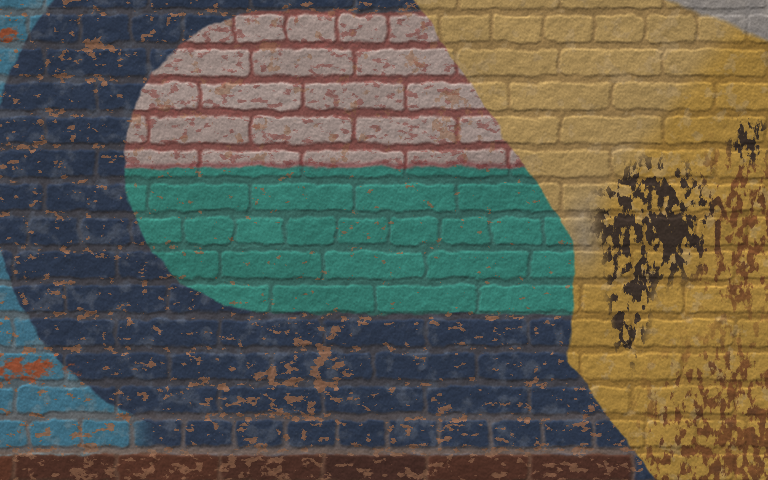
Write a Shadertoy shader that draws this texture.

```glsl
float hash(vec2 p) {
    vec3 q = fract(vec3(p.xyx) * 0.1031);
    q += dot(q, q.yzx + 33.33);
    return fract((q.x + q.y) * q.z);
}

float noise(vec2 p) {
    vec2 i = floor(p), f = fract(p);
    f = f * f * (3.0 - 2.0 * f);
    return mix(mix(hash(i), hash(i + vec2(1, 0)), f.x),
               mix(hash(i + vec2(0, 1)), hash(i + vec2(1, 1)), f.x), f.y);
}

float fbm(vec2 p) {
    float sum = 0.0, amp = 0.5;
    for (int i = 0; i < 5; i++) {
        sum += amp * noise(p);
        p = mat2(1.6, 1.2, -1.2, 1.6) * p + 7.3;
        amp *= 0.5;
    }
    return sum;
}

float fill(float d, float soft) { return smoothstep(soft, -soft, d); }

float blob(vec2 p, vec2 center, vec2 radius) {
    vec2 q = (p - center) / radius;
    return exp(-dot(q, q));
}

// Signed distance to the nearest brick; every sixth course is of short headers
float brickDistance(vec2 p, out vec2 id) {
    p += (vec2(fbm(p * 36.0), fbm(p * 36.0 + 40.0)) - 0.48) * 0.014;
    float pitch = 0.0703, row = floor((p.y - 0.024) / pitch);
    bool header = mod(row, 6.0) < 0.5;
    float width = header ? 0.107 : 0.2146;
    float stretcher = (row < 6.0 ? 0.094 : 0.029) + (mod(row, 2.0) < 0.5 ? 0.107 : 0.0);
    float x = (p.x - (header ? 0.06 : stretcher)) / width;
    float y = (p.y - 0.024) / pitch - row;
    id = vec2(floor(x), row);
    vec2 local = (vec2(fract(x), y) - 0.5) * vec2(width, pitch);
    vec2 q = abs(local) - vec2(width, pitch) * 0.5 + vec2(0.012, 0.016);
    return length(max(q, 0.0)) + min(max(q.x, q.y), 0.0) - 0.008;
}

float wallHeight(vec2 p) {
    vec2 id;
    float d = brickDistance(p, id);
    return smoothstep(0.004, -0.004, d) * 0.4 + fbm(p * 60.0) * 0.65 + noise(p * 240.0) * 0.10;
}

void mainImage(out vec4 fragColor, in vec2 fragCoord) {
    // Wall position in canvas heights, y measured down from the top
    vec2 p = fragCoord / iResolution.y;
    p.y = 1.0 - p.y;
    float soft = 0.0025 + 0.5 / iResolution.y;

    vec2 id;
    float brick = fill(brickDistance(p, id), 0.004);
    float tone = hash(id + 17.0);
    float coarse = fbm(p * 9.0), grit = fbm(p * 42.0 + 5.0);
    float chips = fbm(p * vec2(60.0, 95.0) + 21.0);
    float streak = fbm(p * vec2(85.0, 50.0) + 60.0);
    vec2 w = p + (vec2(fbm(p * 24.0), fbm(p * 24.0 + 30.0)) - 0.48) * 0.018;

    // Navy disc over a light blue ground
    vec3 navy = mix(vec3(0.255, 0.25, 0.27), vec3(0.175, 0.21, 0.275), brick);
    navy = mix(navy, vec3(0.31, 0.33, 0.37), smoothstep(0.48, 0.75, grit) * 0.6);
    vec3 blue = mix(vec3(0.32, 0.36, 0.38), vec3(0.24, 0.40, 0.47), brick);
    blue = mix(blue, vec3(0.40, 0.45, 0.47), smoothstep(0.52, 0.72, grit) * 0.5);
    float disc = fill(length(w - vec2(0.54, 0.369)) - 0.5625, soft);
    float ground = max(disc, smoothstep(0.24, 0.34, w.x));
    vec3 col = mix(blue, navy, ground);

    // Bare plaster flakes and mortar, densest along the lower courses
    float low = smoothstep(0.80, 0.92, p.y);
    col = mix(col, vec3(0.41, 0.36, 0.34), low * (1.0 - brick) * 0.6);
    float wear = 0.04 * low + 0.16 * blob(p, vec2(0.60, 0.82), vec2(0.13, 0.045))
               + 0.11 * blob(p, vec2(0.67, 0.75), vec2(0.035, 0.07))
               + 0.18 * blob(p, vec2(0.19, 0.10), vec2(0.025));
    float flake = smoothstep(0.66, 0.71, chips + wear + (1.0 - brick) * 0.045);
    col = mix(col, vec3(0.51, 0.36, 0.27), flake * 0.85);
    float orange = blob(p, vec2(0.06, 0.77), vec2(0.13, 0.030)) + blob(p, vec2(0.01, 0.07), vec2(0.035, 0.025));
    col = mix(col, vec3(0.52, 0.28, 0.19), smoothstep(0.60, 0.80, orange * 0.45 + chips * 0.75));

    // Rounded panel: whitewashed pink above, green below
    vec3 pink = mix(vec3(0.46, 0.29, 0.27), vec3(0.585, 0.52, 0.495) + (tone - 0.5) * 0.04, brick);
    pink = mix(pink, vec3(0.49, 0.29, 0.27), smoothstep(0.56, 0.68, chips) * 0.65);
    pink = mix(pink, vec3(0.53, 0.38, 0.28), smoothstep(0.64, 0.70, grit) * 0.5);
    vec3 green = mix(vec3(0.22, 0.38, 0.35), vec3(0.205, 0.45, 0.405), brick);
    green *= 0.96 + 0.08 * tone;
    green = mix(green, vec3(0.48, 0.37, 0.28), smoothstep(0.70, 0.75, chips) * 0.8);
    float split = fill(w.y - 0.348, soft);
    vec3 panelColor = mix(green, pink, split);
    panelColor = mix(panelColor, vec3(0.42, 0.19, 0.20), 0.55 * blob(w, vec2(p.x, 0.343), vec2(1.0, 0.006)));
    float panel = length(vec2(min(w.x - 0.573, 0.0), w.y - 0.338)) - 0.315;
    col = mix(col, panelColor, fill(panel, soft));

    // Yellow field with a paler upper left
    float edge = min(0.865 + 0.66 * w.y, 1.195) - 0.012 * smoothstep(0.64, 0.74, w.y)
               + max(w.y - 0.75, 0.0) * 0.73;
    float golden = smoothstep(-0.04, 0.04, w.x + 0.75 * w.y - 1.57);
    vec3 yellow = mix(vec3(0.615, 0.51, 0.325), vec3(0.61, 0.48, 0.235), golden);
    yellow *= 0.97 + 0.06 * tone;
    yellow = mix(yellow * vec3(0.88, 0.86, 0.87), yellow, brick);
    yellow = mix(yellow, vec3(0.62, 0.53, 0.39), smoothstep(0.58, 0.70, grit) * 0.45);
    vec3 pale = mix(vec3(0.47, 0.45, 0.44), vec3(0.56, 0.53, 0.50), grit);
    yellow = mix(yellow, pale, fill(w.y - 0.39 * (w.x - 1.385), soft * 2.0));
    yellow = mix(yellow, vec3(0.49, 0.46, 0.43), 0.65 * blob(w, vec2(1.22, 0.49), vec2(0.035, 0.075)));

    // Rust and soot eating into the yellow
    float rust = smoothstep(0.62, 1.0, p.y) * smoothstep(1.26, 1.52, p.x) * 0.14
               + 0.11 * blob(p, vec2(1.54, 0.48), vec2(0.09, 0.14));
    float rustMask = smoothstep(0.54, 0.68, streak + rust) * smoothstep(0.0, 0.05, rust);
    yellow = mix(yellow, mix(vec3(0.46, 0.28, 0.17), vec3(0.29, 0.18, 0.13), grit), rustMask * 0.85);
    float soot = 0.23 * blob(p, vec2(1.37, 0.46), vec2(0.11, 0.11))
               + 0.15 * blob(p, vec2(1.31, 0.64), vec2(0.04, 0.12))
               + 0.17 * blob(p, vec2(1.56, 0.29), vec2(0.04, 0.05));
    float sootMask = smoothstep(0.58, 0.68, streak + soot) * smoothstep(0.02, 0.10, soot);
    yellow = mix(yellow, vec3(0.20, 0.165, 0.15), sootMask * 0.95);
    col = mix(col, yellow, fill(edge - w.x, soft));

    // Raw brown course along the foot
    vec3 brown = mix(vec3(0.36, 0.26, 0.21), mix(vec3(0.24, 0.16, 0.14), vec3(0.33, 0.20, 0.15), tone), brick);
    brown = mix(brown, vec3(0.50, 0.36, 0.27), smoothstep(0.56, 0.66, chips) * 0.7);
    float foot = fill(0.947 - w.y, soft) * fill(w.x - 1.32, soft * 3.0);
    col = mix(col, brown, foot);
    col = mix(col, vec3(0.46, 0.38, 0.33), 0.55 * blob(w, vec2(p.x, 0.942), vec2(1.0, 0.007)) * fill(w.x - 1.3, 0.02));

    // Relief lit from above, with dark crevices
    float relief = wallHeight(p) - wallHeight(p - vec2(0.0012, 0.0035));
    col *= clamp(1.0 + relief * 0.85, 0.50, 1.45);
    col *= 0.94 + 0.12 * coarse;
    col *= 0.96 + 0.08 * noise(p * 300.0);
    fragColor = vec4(clamp(col, 0.0, 1.0), 1.0);
}
```
